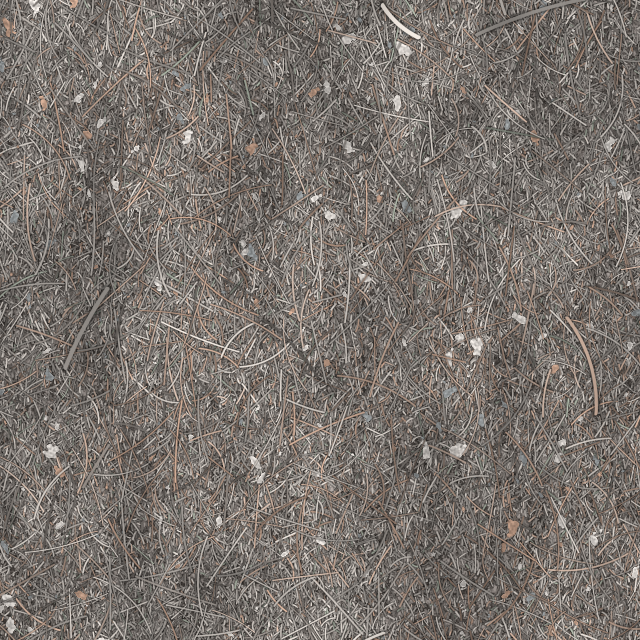
Reproduce this texture procedurally as a WebGL 2 fragment shader.

```glsl
#version 300 es
precision highp float;
// Forest floor: dry pine needles, fine litter, chips and twigs over grey-brown soil.
// Each litter layer scatters bent capsules on a jittered grid, from fine to coarse,
// with soft contact shadows; slow noise varies the cover, the light and the warm tint.

uniform vec2 u_resolution;
out vec4 fragColor;

struct Layer {
    float cells;      // grid cells across the canvas
    int count;        // strands per cell
    float halfWidth;  // strand half width
    float spread;     // angular spread around vertical
    float cover;      // chance that a strand is present
    float shadow;     // contact shadow strength
};

const Layer FINE   = Layer(114.0, 4, 0.0011, 1.20, 0.74, 0.20);
const Layer SHORT  = Layer(34.0, 4, 0.0010, 1.30, 0.72, 0.24);
const Layer NEEDLE = Layer(14.0, 6, 0.0011, 1.45, 0.62, 0.28);
const Layer TWIG   = Layer(9.0, 1, 0.0028, 1.30, 0.10, 0.35);

const vec3 SOIL_DARK  = vec3(0.24, 0.22, 0.205);
const vec3 SOIL_LIGHT = vec3(0.67, 0.635, 0.615);
const vec3 STRAW      = vec3(0.74, 0.715, 0.69);
const vec3 RUST       = vec3(0.71, 0.58, 0.50);
const vec3 UMBER      = vec3(0.45, 0.425, 0.405);
const vec3 MOSS       = vec3(0.57, 0.60, 0.55);
const vec3 CHIP_PALE  = vec3(0.80, 0.78, 0.76);
const vec3 CHIP_STONE = vec3(0.55, 0.565, 0.57);
const float CHIP_CELLS = 36.0;
const float CHIP_COVER = 0.50;
const vec2 LIGHT_RANGE = vec2(0.90, 1.15);
const float HALF_PI = 1.5708;

vec4 hash4(vec2 cell, float seed) {
    float a = dot(cell, vec2(127.1, 311.7)) + seed * 74.7;
    return fract(sin(a + vec4(0.0, 1.9, 4.3, 7.1)) * 43758.5453);
}

float noise(vec2 p) {
    vec2 i = floor(p), f = fract(p);
    f = f * f * (3.0 - 2.0 * f);
    float low = mix(hash4(i, 0.0).x, hash4(i + vec2(1, 0), 0.0).x, f.x);
    float high = mix(hash4(i + vec2(0, 1), 0.0).x, hash4(i + 1.0, 0.0).x, f.x);
    return mix(low, high, f.y);
}

vec2 rotate(vec2 v, float angle) {
    float c = cos(angle), s = sin(angle);
    return vec2(c * v.x + s * v.y, c * v.y - s * v.x);
}

// Slow variation: worn vertical tracks and rust-coloured drifts
float tracks(vec2 p) {
    float broad = 0.45 * noise(p * vec2(7.0, 2.2) + 13.0) + 0.55 * noise(p * vec2(19.0, 10.0) + 31.0);
    return smoothstep(0.15, 0.85, broad);
}

float warmth(vec2 p) {
    return mix(0.10, 0.62, smoothstep(0.2, 0.9, 0.75 * noise(p * 4.0 + 5.0) + 0.3 * p.x));
}

vec3 soil(vec2 p) {
    float grain = 0.40 * noise(p * vec2(280.0, 170.0))
                + 0.40 * noise(p * 440.0 + 7.0)
                + 0.20 * noise(p * vec2(60.0, 25.0) + 3.0);
    return mix(SOIL_DARK, SOIL_LIGHT, smoothstep(0.18, 0.82, grain));
}

vec3 strandColor(vec4 r, float warm) {
    vec3 tone = mix(STRAW, UMBER, smoothstep(0.50, 0.95, r.x));
    tone = mix(tone, MOSS, step(0.95, r.y));
    tone = mix(tone, RUST, step(r.z, warm) * (0.45 + 0.55 * r.y));
    return tone * mix(0.72, 1.20, r.w);
}

void scatterStrands(inout vec3 color, vec2 p, Layer layer, float tint, float seed, float pixel) {
    vec2 home = floor(p * layer.cells);
    for (int y = -1; y <= 1; y++)
    for (int x = -1; x <= 1; x++)
    for (int k = 0; k < layer.count; k++) {
        vec2 cell = home + vec2(x, y);
        vec4 place = hash4(cell, seed + float(k));
        vec4 shape = hash4(cell, seed + float(k) + 0.37);
        vec2 center = (cell + place.xy) / layer.cells;
        float lean = 2.0 * place.z - 1.0;
        vec2 q = rotate(p - center, HALF_PI + layer.spread * lean * mix(0.55, 1.0, abs(lean)));

        // Bent capsule; most are nearly straight
        float reach = mix(0.30, 0.92, shape.x) / layer.cells;
        float curl = 2.0 * shape.y - 1.0;
        float bend = 0.26 * curl * abs(curl);
        float slope = 2.0 * bend * q.x / reach;
        q.y = (q.y - bend * q.x * q.x / reach) / sqrt(1.0 + slope * slope);
        float width = layer.halfWidth * mix(0.65, 1.30, shape.z);
        float dist = length(vec2(max(abs(q.x) - reach, 0.0), q.y));
        float halo = 2.2 * width + pixel;
        if (dist > halo || place.w > layer.cover * mix(0.60, 1.1, tracks(center))) continue;

        color *= 1.0 - layer.shadow * smoothstep(halo, width, dist);
        vec3 tone = strandColor(hash4(cell, seed + float(k) + 0.71), tint * warmth(center));
        float ink = smoothstep(width + 0.7 * pixel, width - 0.7 * pixel, dist);
        color = mix(color, tone, 0.95 * ink);
    }
}

// Bark flakes, dead leaves and pebbles
void scatterChips(inout vec3 color, vec2 p, float pixel) {
    vec2 home = floor(p * CHIP_CELLS);
    for (int y = -1; y <= 1; y++)
    for (int x = -1; x <= 1; x++) {
        vec2 cell = home + vec2(x, y);
        vec4 place = hash4(cell, 50.0), shape = hash4(cell, 51.0);
        if (place.w > CHIP_COVER) continue;
        vec2 q = rotate(p - (cell + place.xy) / CHIP_CELLS, 2.4 * (place.z - 0.5));
        float size = mix(0.0025, 0.014, pow(shape.x, 6.0));
        float dist = length(q * vec2(mix(1.3, 2.6, shape.y), 1.0)) - size;
        dist += 1.1 * size * (noise(q / size * 2.2 + cell) - 0.5);
        color *= 1.0 - 0.25 * smoothstep(0.003, 0.0, dist);
        vec3 tone = mix(CHIP_PALE, mix(CHIP_STONE, RUST, step(0.6, shape.w)), step(0.55, shape.z));
        tone *= 0.80 + 0.34 * noise(q * 350.0 + cell);
        color = mix(color, tone, smoothstep(pixel, -pixel, dist));
    }
}

void main() {
    vec2 p = gl_FragCoord.xy / u_resolution.y;
    float pixel = 1.0 / u_resolution.y;
    vec3 color = soil(p);
    scatterStrands(color, p, FINE, 0.30, 10.0, pixel);
    scatterStrands(color, p, SHORT, 0.50, 20.0, pixel);
    scatterChips(color, p, pixel);
    scatterStrands(color, p, NEEDLE, 1.0, 30.0, pixel);
    scatterStrands(color, p, TWIG, 0.30, 40.0, pixel);
    color *= mix(LIGHT_RANGE.x, LIGHT_RANGE.y, tracks(p));
    fragColor = vec4(color, 1.0);
}
```
